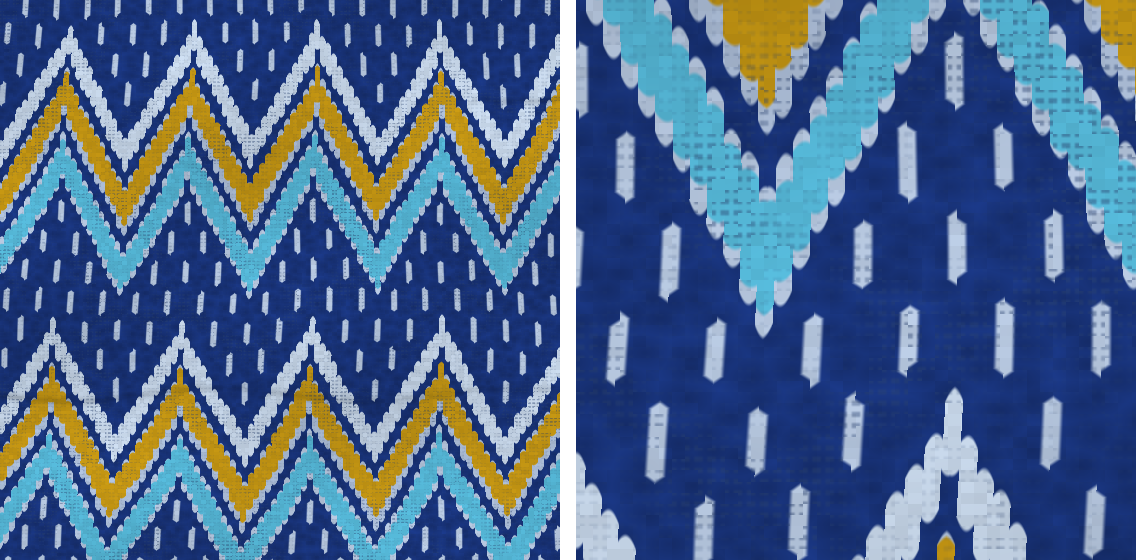
Left: the whole. Right: its middle third, enlarged.
Reproduce this pattern procedurally as a WebGL 1 fragment shader.

```glsl
precision highp float;
// Ikat zigzag cloth: stacked chevron bands in white, gold and turquoise on blue.
// Bands are ranges of the height below a zigzag, stepped into thread columns with
// ragged teeth; a half-drop lattice of dashes fills the gaps, then weave and folds.

uniform vec2 u_resolution;

const float ROW = 0.531;     // height of one group of bands
const float COLUMNS = 22.0;  // thread columns in one zigzag

float hash(vec2 p) {
  return fract(sin(dot(p, vec2(127.1, 311.7))) * 43758.5);
}

// Distance to the nearest scattered cell point
float cellular(vec2 p) {
  vec2 cell = floor(p);
  float nearest = 2.0;
  for (int j = -1; j <= 1; j++) {
    for (int i = -1; i <= 1; i++) {
      vec2 c = cell + vec2(float(i), float(j));
      vec2 point = c + vec2(hash(c), hash(c + 37.0));
      nearest = min(nearest, distance(p, point));
    }
  }
  return nearest;
}

// Depth of the zigzag below its peak; t counts whole zigzags
float zigzag(float t) {
  return 0.2 * abs(2.0 * fract(t + 0.5) - 1.0);
}

// Coverage of a band whose two edges fray differently in each thread column
float band(float depth, float top, float bottom, vec2 thread, float taper, float blur) {
  top += 0.009 * (hash(thread + top * 91.0) - 0.5) + taper;
  bottom += 0.009 * (hash(thread + bottom * 91.0) - 0.5) - taper;
  return smoothstep(top - blur, top + blur, depth)
       * (1.0 - smoothstep(bottom - blur, bottom + blur, depth));
}

// Short upright dashes, kept only where their centre lies between band groups
float dashes(float t, float y, float blur) {
  float spacing = ROW / 5.0;
  float column = floor(t * 8.0 + 0.5);
  float drop = 0.5 * mod(column, 2.0);
  float k = floor((y - 0.333) / spacing - drop + 0.5);
  float centre = 0.333 + (k + drop) * spacing;
  float depth = mod(centre - zigzag(column / 8.0), ROW);
  float inGap = step(0.29, depth) * step(depth, 0.5);
  vec2 id = vec2(column, k);
  vec2 d = vec2((t * 8.0 - column) * 0.0285, y - centre);
  d.x += 0.002 * (hash(id) - 0.5);
  // The two threads of a dash end at slightly different heights
  float side = step(0.0, d.x) + 2.0 * step(0.0, d.y);
  float halfLength = 0.021 + 0.008 * (hash(id + side * 5.3) - 0.5);
  float edge = max(abs(d.x) - 0.0053, abs(d.y) + 0.7 * abs(d.x) - halfLength);
  return inGap * (1.0 - smoothstep(-blur, blur, edge));
}

void main() {
  vec2 uv = gl_FragCoord.xy / u_resolution;
  float blur = max(0.0016, 0.9 / u_resolution.y);

  // Slightly pulled cloth: y runs down from the first peaks
  float y = 1.0 - uv.y - 0.046;
  y += 0.004 * sin(uv.x * 9.0 + uv.y * 4.0) + 0.002 * sin(uv.x * 23.0 - uv.y * 11.0);
  float x = uv.x + 0.0025 * sin(uv.y * 17.0 + uv.x * 5.0);
  float t = (x - 0.787) / (0.22 + 0.0175 * (1.0 - uv.y));

  // Stepped zigzag, with a longer tip on each peak
  float column = floor(t * COLUMNS + 0.5);
  float across = t * COLUMNS - column;
  float zig = mix(zigzag(column / COLUMNS), zigzag(t), 0.25);
  zig -= 0.01 * step(abs(fract(column / COLUMNS + 0.5) - 0.5), 0.01);
  float below = y - zig + 0.05;
  float depth = mod(below, ROW) - 0.05;
  vec2 thread = vec2(column, floor(below / ROW));
  float taper = 0.022 * across * across;

  // Dyed colours
  vec3 pale = vec3(0.75, 0.81, 0.88);
  float blotch = cellular(uv * vec2(42.0, 60.0));
  vec3 color = vec3(0.09, 0.19, 0.455) * (0.9 + 0.22 * blotch);
  color = mix(color, pale, 0.9 * dashes(t, y, blur));
  color = mix(color, pale, band(depth, 0.0, 0.055, thread, taper, blur));
  color = mix(color, pale, 0.85 * band(depth, 0.082, 0.171, thread, taper, blur));
  color = mix(color, vec3(0.74, 0.565, 0.07),
              band(depth, 0.088, 0.151, thread + 7.0, 0.5 * taper, blur));
  color = mix(color, pale, 0.9 * band(depth, 0.199, 0.281, thread, taper, blur));
  color = mix(color, vec3(0.32, 0.69, 0.81),
              band(depth, 0.208, 0.270, thread + 13.0, 0.5 * taper, blur));

  // Weave: fine threads, with blue gaps showing through in worn patches
  vec2 weave = uv * vec2(128.0, 150.0);
  vec2 crossing = floor(weave);
  vec2 gap = abs(fract(weave) - 0.5);
  float worn = smoothstep(0.35, 0.75, cellular(uv * 11.0 + 3.0));
  float speck = smoothstep(0.12, 0.42, gap.y) * smoothstep(0.05, 0.3, gap.x);
  speck *= step(0.4, hash(crossing)) * (0.15 + 0.5 * worn);
  color = mix(color, vec3(0.16, 0.25, 0.42), 0.65 * speck);
  color *= 0.96 + 0.08 * hash(crossing + 19.0);

  // Soft folds and two faint creases
  float fold = sin(uv.x * 6.0 + 3.0 * uv.y) * sin(uv.y * 13.0 - uv.x * 3.0);
  float bend = 0.012 * sin(uv.x * 12.0);
  float crease = exp(-pow((uv.y - 0.295 + bend) / 0.007, 2.0)) * (1.0 - 0.5 * uv.x)
               + exp(-pow((uv.y - 0.83 - bend) / 0.006, 2.0)) * smoothstep(0.75, 1.0, uv.x);
  color *= 1.0 + 0.05 * fold - 0.14 * crease;

  gl_FragColor = vec4(color, 1.0);
}
```
